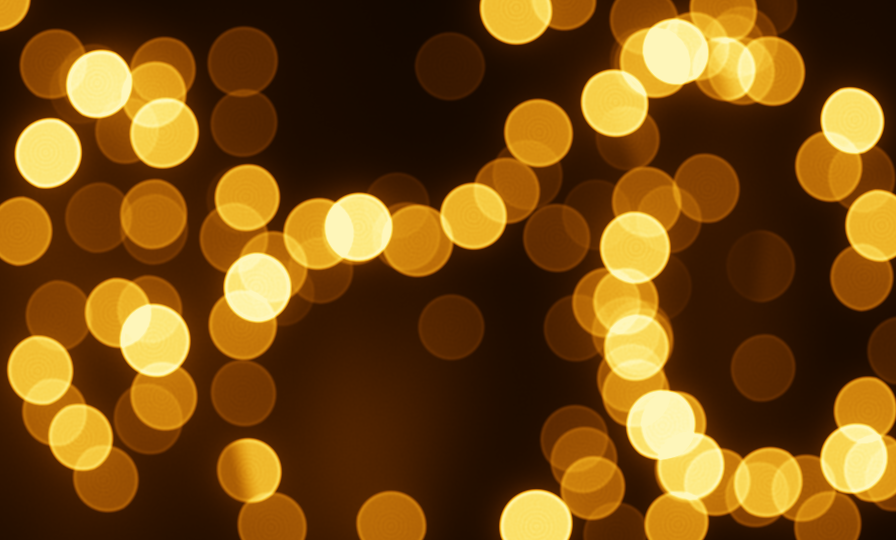
Give the GLSL for this background, as a Shadertoy shader.

```glsl
// Out-of-focus amber lights: translucent lens discs strung along quadratic curves
// over a dim brown backdrop. Light energy is summed, then a film-like response
// turns it from dark brown through gold to pale cream.

const float DISC_RADIUS = 0.065;   // lengths are in canvas heights
const float EDGE_SOFTNESS = 0.0035;
const float LENS_VIGNETTE = 0.012;

vec2 hash2(vec2 p) {
    vec3 q = fract(vec3(p.xyx) * vec3(0.1031, 0.1030, 0.0973));
    q += dot(q, q.yzx + 33.33);
    return fract((q.xx + q.yz) * q.zy);
}

float gradientDot(vec2 cell, vec2 offset, vec2 local) {
    return dot(hash2(cell + offset) * 2.0 - 1.0, local - offset);
}

// Gradient noise, roughly -0.7 to 0.7
float gradientNoise(vec2 p) {
    vec2 cell = floor(p), f = fract(p);
    vec2 u = f * f * f * (f * (f * 6.0 - 15.0) + 10.0);
    float low = mix(gradientDot(cell, vec2(0, 0), f), gradientDot(cell, vec2(1, 0), f), u.x);
    float high = mix(gradientDot(cell, vec2(0, 1), f), gradientDot(cell, vec2(1, 1), f), u.x);
    return mix(low, high, u.y);
}

vec2 bezier(vec2 a, vec2 b, vec2 c, float t) {
    return mix(mix(a, b, t), mix(b, c, t), t);
}

float glowSpot(vec2 p, vec2 centre, vec2 size) {
    vec2 q = (p - centre) / size;
    return exp(-dot(q, q));
}

// One lens disc: flat body, bright rim, faint inner rings and a weak halo
float lensDisc(vec2 p, vec2 centre, vec2 middle, float radius, vec2 rnd) {
    vec2 q = p - centre;
    float dist = length(q);
    // The lens barrel trims discs far from the middle
    float edge = max(dist, length(q - (middle - centre) * LENS_VIGNETTE)) - radius;
    if (edge > 0.12) return 0.0;
    float body = smoothstep(EDGE_SOFTNESS, -EDGE_SOFTNESS, edge);
    float rimOffset = (edge + 0.004) / 0.0032;
    float rim = 0.28 * exp(-rimOffset * rimOffset);
    float rings = 0.025 * sin(dist * 720.0) * smoothstep(0.8, 0.3, dist / radius);
    float halo = 0.05 * exp(-max(edge, 0.0) * 45.0) * (1.0 - body);
    // A few discs are half hidden by something in front
    float angle = rnd.y * 6.2832;
    float side = dot(q, vec2(cos(angle), sin(angle)));
    float shade = rnd.x > 0.95 ? mix(0.35, 1.0, smoothstep(-0.03, 0.02, side)) : 1.0;
    return body * shade * (0.92 + rings + rim) + halo;
}

// Discs along a curve; energy.x is the faintest and energy.y the brightest
float strand(vec2 p, vec2 middle, vec2 a, vec2 b, vec2 c,
             int count, float spread, vec2 energy, float seed) {
    float sum = 0.0;
    for (int i = 0; i < count; i++) {
        float k = float(i);
        vec2 jitter = hash2(vec2(k + 3.0, seed * 17.0)) * 2.0 - 1.0;
        vec2 rnd = hash2(vec2(k * 5.0 + 71.0, seed * 29.0));
        vec2 centre = bezier(a, b, c, (k + 0.5) / float(count)) + jitter * spread;
        float level = fract(k * 0.618 + seed * 0.37);
        float light = energy.x * pow(energy.y / energy.x, level);
        float radius = DISC_RADIUS * mix(0.94, 1.04, rnd.y);
        sum += light * lensDisc(p, centre, middle, radius, rnd);
    }
    return sum;
}

float backdrop(vec2 p) {
    float warm = 0.24 * glowSpot(p, vec2(0.15, 0.40), vec2(0.35, 0.45))
               + 0.22 * glowSpot(p, vec2(0.65, 0.18), vec2(0.20, 0.30))
               + 0.30 * glowSpot(p, vec2(0.25, 0.82), vec2(0.07, 0.11))
               + 0.14 * glowSpot(p, vec2(1.30, 0.55), vec2(0.30, 0.50));
    float drift = gradientNoise(p * vec2(4.0, 1.6) + 7.3);
    return max(0.08 + warm * (1.0 + 0.7 * drift) + 0.05 * drift, 0.03);
}

// Red saturates first, then green, then blue
vec3 amberFilm(float energy) {
    float e = min(energy, 6.0);
    return 1.0 - exp(-vec3(e, e * (0.38 + 0.03 * e), 0.0148 * pow(e, 2.5)));
}

void mainImage(out vec4 fragColor, in vec2 fragCoord) {
    vec2 p = fragCoord / iResolution.y;
    vec2 m = 0.5 * iResolution.xy / iResolution.y;
    vec2 full = vec2(0.2, 5.0), faint = vec2(0.08, 0.4), vivid = vec2(0.5, 5.0);

    float light = 0.0;
    // Left columns
    light += strand(p, m, vec2(0.22, 0.98), vec2(0.30, 0.50), vec2(0.17, 0.06), 14, 0.08, full, 1.0);
    light += strand(p, m, vec2(0.03, 1.02), vec2(0.08, 0.60), vec2(0.08, 0.12), 7, 0.05, full, 2.0);
    light += strand(p, m, vec2(0.42, 0.80), vec2(0.45, 0.45), vec2(0.50, -0.02), 8, 0.03, full, 3.0);
    // Rising garland and upper right cluster
    light += strand(p, m, vec2(0.48, 0.49), vec2(0.78, 0.56), vec2(1.38, 0.95), 15, 0.05, full, 4.0);
    light += strand(p, m, vec2(0.98, 1.00), vec2(1.35, 0.84), vec2(1.50, 0.95), 12, 0.08, full, 5.0);
    // Hooked garland, its dimmer neighbours and the right edge
    light += strand(p, m, vec2(1.20, 0.66), vec2(1.07, -0.06), vec2(1.69, 0.16), 16, 0.03, vivid, 6.0);
    light += strand(p, m, vec2(1.30, 0.65), vec2(1.00, 0.30), vec2(1.18, 0.00), 10, 0.06, vec2(0.2, 1.2), 7.0);
    light += strand(p, m, vec2(1.54, 0.76), vec2(1.67, 0.60), vec2(1.65, 0.10), 8, 0.05, full, 8.0);
    // Bottom row and faint scatter
    light += strand(p, m, vec2(0.60, 0.05), vec2(1.10, 0.03), vec2(1.70, 0.00), 4, 0.02, vivid, 9.0);
    light += strand(p, m, vec2(0.05, 0.50), vec2(0.80, 0.70), vec2(1.60, 0.60), 18, 0.35, faint, 10.0);

    float grain = 1.0 + 0.05 * gradientNoise(p * 170.0);
    fragColor = vec4(amberFilm((light + backdrop(p)) * grain), 1.0);
}
```
